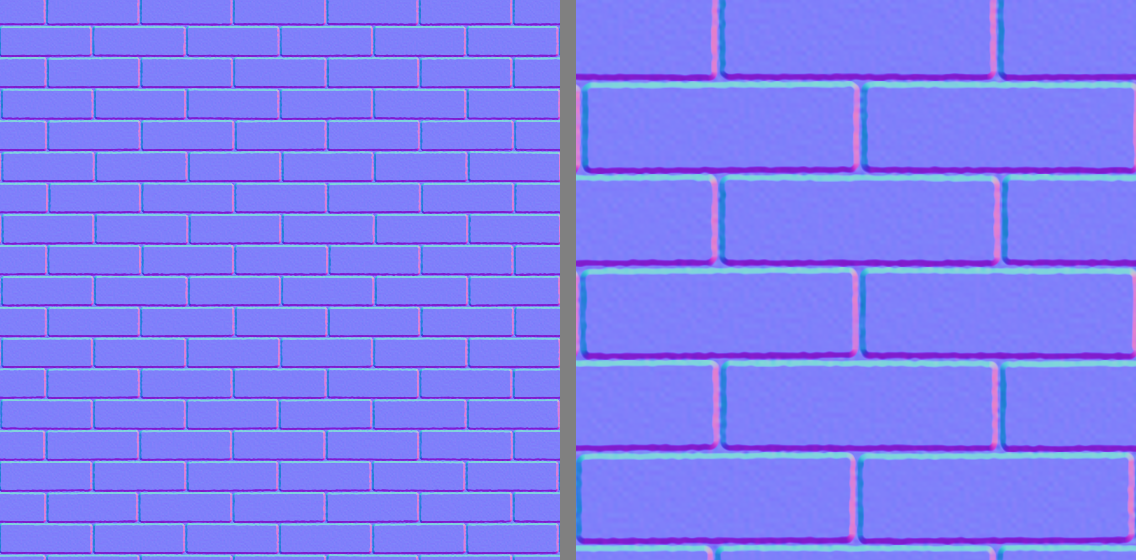
Left, the full canvas; right, a detail of the centre.
Give the GLSL for this texture map, as a WebGL 1 fragment shader.

```glsl
precision highp float;
// Tangent-space normal map of a running-bond brick wall, tiling on all sides.
// Each brick is a rounded box; its distance gradient tilts the normal inside a
// narrow bevel band, and hashed noise adds ragged edges and a fine surface grain.

uniform vec2 u_resolution;

// Layout, in counts or in fractions of the canvas
const float COLUMNS = 6.0;
const float ROWS = 18.0;
const float FIRST_JOINT = 0.839;     // first bed joint below the top, in rows
const float ROW_DRIFT = 0.028;       // slow wander of bed joints, in rows
const float COLUMN_DRIFT = 0.0020;   // slow wander of head joints
const float DRIFT_PHASE = 1.5;       // in rows
const float JOINT_JITTER = 0.016;    // random head joint shift, in bricks
const float BRICK_TILT = 0.014;      // random slant of each brick

// Bevel
const float JOINT_HALF = 0.0023;     // joint centre to bevel centre
const float CORNER_RADIUS = 0.0040;
const float BEVEL_CORE = 0.0007;
const float BEVEL_FADE = 0.0018;
const float SLOPE_TOP = 0.88;
const float SLOPE_BOTTOM = 1.25;
const float SLOPE_LEFT = 0.90;
const float SLOPE_RIGHT = 1.00;

// Wear
const float WEAR_CELLS = 256.0;
const float EDGE_WEAR = 0.0009;
const float SIDE_RAGGEDNESS = 0.7;
const float GRAIN_CELLS = 320.0;
const float FACE_GRAIN = 0.09;
const float JOINT_GRAIN = 0.30;

// Encoding of the unit normal
const vec3 NORMAL_BIAS = vec3(0.5);
const vec3 NORMAL_SCALE = vec3(0.5, 0.5, 0.48);
const float TAU = 6.28319;

float hash(vec2 p) {
  vec3 q = fract(p.xyx * 0.1031);
  q += dot(q, q.yzx + 33.33);
  return fract((q.x + q.y) * q.z);
}

// Value noise that wraps after the given number of cells
float noise(vec2 p, float period) {
  vec2 i = floor(p), f = fract(p);
  f = f * f * (3.0 - 2.0 * f);
  vec2 a = mod(i, period), b = mod(i + 1.0, period);
  return mix(mix(hash(a), hash(vec2(b.x, a.y)), f.x),
             mix(hash(vec2(a.x, b.y)), hash(b), f.x), f.y);
}

// Position of a head joint, in bricks
float headJoint(float index, float row) {
  float h = hash(vec2(mod(index, COLUMNS) + 11.0, row + 37.0));
  return index + (h - 0.5) * JOINT_JITTER;
}

// Signed distance to a rounded box in x, outward direction in yz
vec3 roundedBox(vec2 p, vec2 halfSize) {
  vec2 q = abs(p) - halfSize + CORNER_RADIUS;
  vec2 outer = max(q, 0.0);
  float d = length(outer) + min(max(q.x, q.y), 0.0) - CORNER_RADIUS;
  vec2 axis = q.x > q.y ? vec2(1.0, 0.0) : vec2(0.0, 1.0);
  vec2 dir = min(q.x, q.y) > 0.0 ? normalize(outer) : axis;
  return vec3(d, dir * (2.0 * step(0.0, p) - 1.0));
}

// Slope of the fine surface grain
vec2 grainSlope(vec2 uv) {
  vec2 g = uv * GRAIN_CELLS;
  float n = noise(g, GRAIN_CELLS);
  return vec2(n - noise(g + vec2(0.5, 0.0), GRAIN_CELLS),
              n - noise(g + vec2(0.0, 0.5), GRAIN_CELLS));
}

void main() {
  vec2 uv = gl_FragCoord.xy / u_resolution;
  float pixel = 1.0 / min(u_resolution.x, u_resolution.y);

  // Row, counted downwards
  float r = (1.0 - uv.y) * ROWS - FIRST_JOINT;
  r -= ROW_DRIFT * sin(TAU * (r - DRIFT_PHASE) / ROWS);
  float row = mod(floor(r), ROWS);

  // Brick within the row, between two jittered head joints
  float drift = COLUMN_DRIFT * sin(TAU * (row - DRIFT_PHASE) / ROWS);
  float c = (uv.x - drift) * COLUMNS - 0.5 * mod(row, 2.0);
  float column = floor(c);
  if (c < headJoint(column, row)) column -= 1.0;
  else if (c >= headJoint(column + 1.0, row)) column += 1.0;
  float left = headJoint(column, row);
  float right = headJoint(column + 1.0, row);

  // Brick shape
  vec2 p = vec2((c - 0.5 * (left + right)) / COLUMNS, (0.5 - fract(r)) / ROWS);
  float tilt = hash(vec2(mod(column, COLUMNS) + 71.0, row + 5.0)) - 0.5;
  p.y += tilt * BRICK_TILT * p.x;
  vec2 halfSize = 0.5 * vec2((right - left) / COLUMNS, 1.0 / ROWS) - JOINT_HALF;
  vec3 box = roundedBox(p, halfSize);
  float wear = noise(uv * WEAR_CELLS, WEAR_CELLS) - 0.5;
  float d = box.x + wear * EDGE_WEAR;

  // Bevel slope, ragged along the short sides
  float fade = max(BEVEL_FADE, pixel);
  float bevel = 1.0 - smoothstep(BEVEL_CORE, BEVEL_CORE + fade, abs(d));
  vec2 steepness = vec2(box.y > 0.0 ? SLOPE_RIGHT : SLOPE_LEFT,
                        box.z > 0.0 ? SLOPE_TOP : SLOPE_BOTTOM);
  steepness.x *= 1.0 + SIDE_RAGGEDNESS * wear;
  vec2 slope = box.yz * steepness * bevel;

  // Grain, rougher in the joints
  float inJoint = smoothstep(-fade, fade, d);
  slope += grainSlope(uv) * mix(FACE_GRAIN, JOINT_GRAIN, inJoint);

  vec3 normal = normalize(vec3(slope, 1.0));
  gl_FragColor = vec4(NORMAL_BIAS + NORMAL_SCALE * normal, 1.0);
}
```
